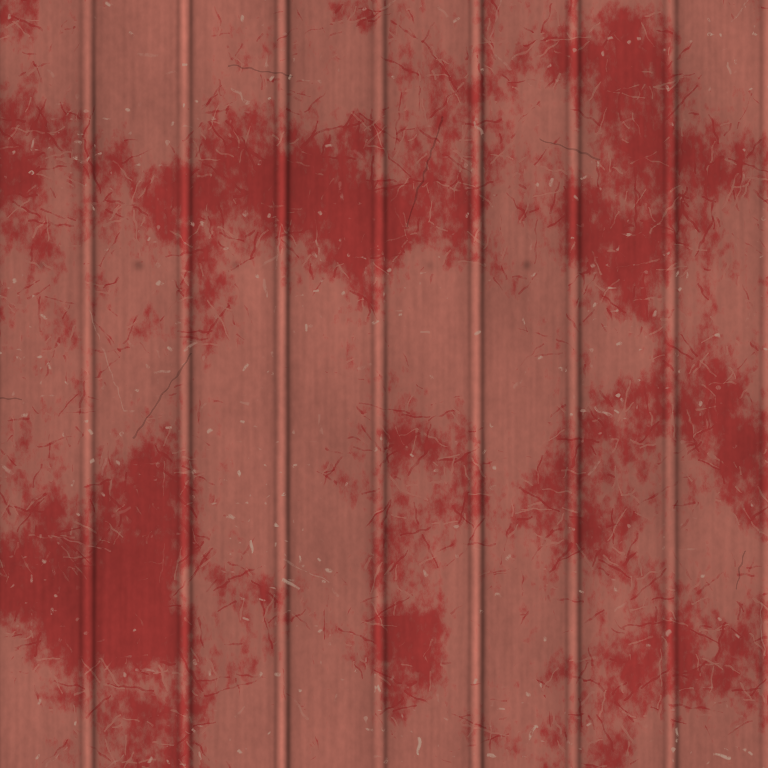
Give the GLSL for this texture, as a three.js fragment shader.

```glsl
varying vec2 vUv;

vec2 hash2(vec2 p) {
  vec3 q = fract(vec3(p.xyx) * vec3(0.1031, 0.1030, 0.0973));
  q += dot(q, q.yzx + 33.33);
  return fract((q.xx + q.yz) * q.zy);
}

float cornerSlope(vec2 cell, vec2 offset) {
  float angle = 6.2832 * hash2(cell).x;
  return dot(vec2(cos(angle), sin(angle)), offset);
}

float gradientNoise(vec2 p) {
  vec2 i = floor(p), f = fract(p);
  vec2 u = f * f * f * (f * (f * 6.0 - 15.0) + 10.0);
  vec2 e = vec2(1.0, 0.0);
  return mix(mix(cornerSlope(i, f), cornerSlope(i + e.xy, f - e.xy), u.x),
             mix(cornerSlope(i + e.yx, f - e.yx), cornerSlope(i + e.xx, f - e.xx), u.x), u.y);
}

float fbm(vec2 p) {
  float sum = 0.0, amplitude = 1.0;
  for (int i = 0; i < 5; i++) {
    sum += amplitude * gradientNoise(p);
    p = mat2(1.6, 1.2, -1.2, 1.6) * p + 17.3;
    amplitude *= 0.55;
  }
  return sum;
}

// Randomly turned line segments, at most one per grid cell
float strokes(vec2 uv, float cells, float share, float reach, float width, float seed) {
  vec2 home = floor(uv * cells);
  float mask = 0.0;
  for (int j = -1; j <= 1; j++) {
    for (int i = -1; i <= 1; i++) {
      vec2 cell = home + vec2(float(i), float(j));
      vec2 place = hash2(cell + seed);
      vec2 pick = hash2(cell + seed + 57.0);
      float angle = 6.2832 * pick.y;
      vec2 direction = vec2(cos(angle), sin(angle));
      vec2 q = uv - (cell + place) / cells;
      float halfLength = reach * (0.15 + 0.85 * pick.x / share);
      float d = length(q - direction * clamp(dot(q, direction), -halfLength, halfLength));
      mask = max(mask, step(pick.x, share) * (1.0 - smoothstep(0.2 * width, width, d)));
    }
  }
  return mask;
}

float bump(float x, float width) {
  return exp(-x * x / (width * width));
}

void main() {
  vec2 uv = vUv;
  vec2 ragged = uv + 0.004 * vec2(gradientNoise(uv * 75.0), gradientNoise(uv * 75.0 + 41.0));
  float grit = fbm(uv * vec2(95.0, 70.0));
  float grain = gradientNoise(uv * vec2(170.0, 9.0)) + 0.6 * gradientNoise(uv * vec2(65.0, 3.0) + 9.0);

  // Worn red paint: broad patches, broken edges, scratches
  float paint = fbm(uv * vec2(4.6, 3.8) + 3.7) - 0.13 * cos(12.566 * uv.y);
  paint += 0.32 * fbm(uv * vec2(34.0, 20.0) + 11.0) + 0.28 * grit + 0.1 * grain;
  for (int i = 0; i < 3; i++) {
    float layer = float(i);
    paint -= 0.22 * strokes(ragged, 17.0 + 8.0 * layer, 0.5, 0.034 - 0.008 * layer, 0.0018, 20.0 + 31.0 * layer);
    paint += 0.2 * strokes(ragged, 14.0 + 7.0 * layer, 0.45, 0.04 - 0.008 * layer, 0.002, 140.0 + 31.0 * layer);
  }
  float red = smoothstep(-0.1, 0.47, paint);
  vec3 color = mix(vec3(0.615, 0.365, 0.315), vec3(0.55, 0.195, 0.18), red);

  // Grime and vertical grain
  color *= 1.0 + 0.09 * fbm(uv * vec2(6.0, 4.0) + 29.0) + 0.06 * grain + 0.05 * grit;

  // Board joints: thin line, raised bead, dark groove, soft shadow
  float board = (uv.x - 0.122) / 0.1265 + 0.5;
  float joint = floor(board);
  float x = (board - joint - 0.5) * 0.1265 + 0.0006 * gradientNoise(vec2(joint * 7.3, uv.y * 9.0));
  float depth = 0.8 + 0.3 * hash2(vec2(joint, 5.0)).x + 0.25 * gradientNoise(vec2(joint + 0.4, uv.y * 6.0));
  float relief = 0.14 * bump(x + 0.0085, 0.0038) - 0.13 * bump(x + 0.0165, 0.003);
  relief -= 0.24 * bump(x, 0.0036) + 0.13 * exp(-max(x, 0.0) / 0.011) * smoothstep(-0.004, 0.002, x);
  relief -= 0.05 * bump(x + 0.022, 0.009);
  color *= 1.0 + depth * relief;

  // Faint nail heads
  float plank = (uv.x - 0.122) / 0.1265;
  vec2 nail = vec2((fract(plank) - 0.46) * 0.1265, uv.y - 0.655);
  color *= 1.0 - 0.22 * hash2(vec2(floor(plank), 19.0)).y * bump(length(nail), 0.006);

  // Pale chips, specks and long scratches, gathered in clusters
  float cluster = smoothstep(-0.1, 0.4, gradientNoise(uv * 6.5 + 2.3));
  float chips = strokes(ragged, 19.0, 0.16, 0.014, 0.0027, 301.0) * (0.25 + 0.75 * cluster);
  chips = max(chips, 0.8 * strokes(ragged, 38.0, 0.13, 0.003, 0.003, 402.0));
  chips = max(chips, cluster * smoothstep(0.4, 0.56, gradientNoise(uv * vec2(85.0, 100.0) + 6.0)));
  chips = max(chips, 0.35 * strokes(ragged, 7.0, 0.2, 0.07, 0.0017, 503.0));
  chips *= smoothstep(-0.45, 0.2, grit);
  color = mix(color, vec3(0.69, 0.59, 0.52), 0.75 * chips);

  // Dark long scratches
  color *= 1.0 - 0.16 * strokes(ragged, 6.0, 0.22, 0.09, 0.0018, 604.0);

  gl_FragColor = vec4(color, 1.0);
}
```
